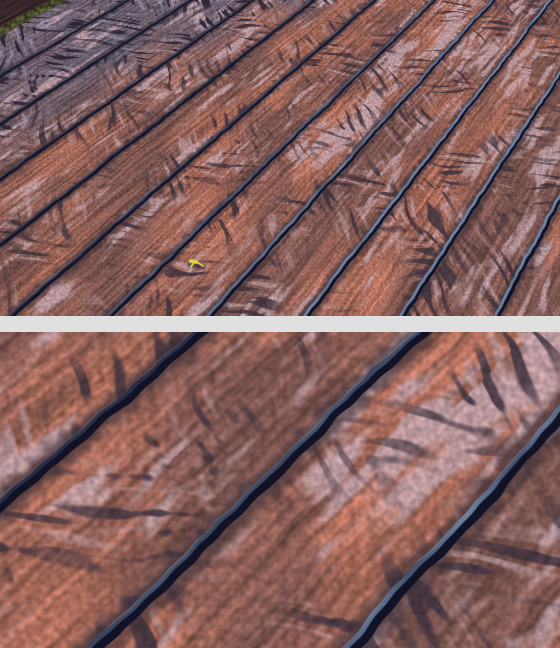
Top, the full canvas; bottom, a detail of the centre.
A WebGL 2 fragment shader for this texture:

```glsl
#version 300 es
precision highp float;
// Aerial view of a worked peat field: long strips split by dark drainage ditches.
// A perspective map turns the canvas into strip coordinates (across, along);
// stretched gradient noise adds ruts, slanted scrapes, dry pale patches and wear.
#define DITCH_WIDTH 0.068
#define DITCH_WOBBLE 0.030
#define SCRAPE_FREQ 6.5
#define SCRAPE_DEPTH 0.85
#define RUT_FREQ 17.0
#define PALE_AMOUNT 0.85
#define GRAIN 0.13

uniform vec2 u_resolution;
out vec4 fragColor;

const vec3 BROWN = vec3(0.48, 0.33, 0.31);
const vec3 RUST  = vec3(0.67, 0.42, 0.35);
const vec3 UMBER = vec3(0.29, 0.23, 0.27);
const vec3 PALE  = vec3(0.75, 0.63, 0.66);
const vec3 SLATE = vec3(0.45, 0.43, 0.52);
const vec3 INK   = vec3(0.07, 0.07, 0.15);
const vec3 WATER = vec3(0.47, 0.56, 0.69);
const vec3 GRASS = vec3(0.30, 0.33, 0.16);
const vec3 YELLOW = vec3(0.92, 0.80, 0.30);

float hash(float n) { return fract(sin(n * 91.37) * 4375.85); }

vec2 gradient(vec2 cell) {
  float a = 6.2832 * fract(sin(dot(cell, vec2(127.1, 311.7))) * 4358.54);
  return vec2(cos(a), sin(a));
}

// Gradient noise, roughly -0.7 to 0.7
float noise(vec2 p) {
  vec2 i = floor(p), f = p - i, e = vec2(1.0, 0.0);
  vec2 w = f * f * f * (f * (f * 6.0 - 15.0) + 10.0);
  float low = mix(dot(gradient(i), f), dot(gradient(i + e), f - e), w.x);
  float high = mix(dot(gradient(i + e.yx), f - e.yx), dot(gradient(i + 1.0), f - 1.0), w.x);
  return mix(low, high, w.y);
}

float fbm(vec2 p) {
  float sum = 0.0, amp = 1.0;
  for (int i = 0; i < 4; i++) {
    sum += amp * noise(p);
    p = p * 2.03 + 7.3;
    amp *= 0.55;
  }
  return sum;
}

// Noise drawn out into strokes that cross the strip at a slant
float scrapes(vec2 q, float slant) {
  float bend = 0.25 * noise(q * 1.3);
  return noise(vec2((q.y + slant * q.x + bend) * SCRAPE_FREQ, q.x * 1.7 - slant * q.y * 0.4));
}

// x counts the ditches from upper left to lower right, y runs along them
vec2 fieldCoords(vec2 p) {
  float depth = 1.0 - 0.0207 * p.x - 0.378 * p.y;
  return vec2(4.89 + 3.04 * p.x - 5.51 * p.y, 3.75 * p.x + 3.25 * p.y) / depth;
}

float segment(vec2 p, vec2 a, vec2 b) {
  vec2 d = b - a;
  return length(p - a - d * clamp(dot(p - a, d) / dot(d, d), 0.0, 1.0));
}

void main() {
  vec2 p = gl_FragCoord.xy / u_resolution.y;
  float px = 1.0 / u_resolution.y;
  vec2 field = fieldCoords(p);
  float aa = fwidth(field.x);
  float u = field.x + DITCH_WOBBLE * (noise(vec2(field.y * 0.9, floor(field.x + 0.5) * 5.0))
          + 0.6 * noise(field.yx * vec2(4.0, 1.0)));
  float lane = floor(u), across = u - lane;
  vec2 q = vec2(across, field.y + lane * 17.3);

  // Soil: warm in the middle, cold and dark toward the upper left
  float blotch = fbm(field * vec2(0.9, 0.35) + 3.0);
  float cold = 1.0 - smoothstep(-0.6, 1.5, u - 2.3 - 0.17 * (field.y - 5.0) + 0.7 * blotch);
  vec3 col = mix(BROWN, RUST, smoothstep(-0.5, 0.6, blotch + 0.5 * (hash(lane + 2.0) - 0.5)));
  col = mix(col, SLATE * 0.85, cold * 0.8);

  // Ruts along the strip
  float rut = noise(vec2(across * RUT_FREQ, q.y * 0.45)) + 0.6 * noise(vec2(across * 31.0, q.y * 0.9));
  col *= 1.0 + 0.36 * rut;

  // Dry pale patches, broken up by streaks
  float streak = noise(vec2(across * 11.0, q.y * 1.4));
  float dry = fbm(vec2(across * 2.2, q.y * 0.4) + 11.0) + 0.7 * streak;
  dry += 0.30 * exp(-pow((u - 6.5) / 0.5, 2.0)) * smoothstep(5.0, 8.0, field.y);
  dry += 0.10 * smoothstep(6.0, 8.0, u);
  col = mix(col, PALE, PALE_AMOUNT * smoothstep(0.14, 0.58, dry));

  // Slanted scrapes, dark and light, leaning either way
  float lean = smoothstep(-0.15, 0.15, noise(vec2(q.y * 0.6, lane * 3.7)));
  float stroke = mix(scrapes(q, 0.8), scrapes(q + 31.0, -0.9), lean);
  float worked = smoothstep(-0.3, 0.25, noise(vec2(across * 1.5, q.y * 0.45) + 5.0) + 0.2 * cold);
  col = mix(col, mix(UMBER, INK, 0.25 + 0.5 * cold), SCRAPE_DEPTH * worked * smoothstep(0.10, 0.32, stroke));
  col = mix(col, mix(PALE, SLATE * 1.35, cold), 0.65 * worked * smoothstep(0.14, 0.42, -stroke));
  col *= 1.0 + GRAIN * (noise(p * 95.0) + noise(p * 170.0)) * 1.5;

  // Bare dark corner with a grassy border
  float corner = 1.0 - smoothstep(-0.06, 0.06, u);
  col = mix(col, vec3(0.20, 0.14, 0.15) * (1.0 + 0.7 * rut), corner);
  float verge = 1.0 - smoothstep(0.06, 0.18, abs(u + 0.1));
  col = mix(col, GRASS * (1.0 + noise(p * 80.0)), 0.8 * verge);

  // Ditches: crumbling rim, black cut and a strip of reflected sky
  float side = across - step(0.5, across);
  float cut = abs(side), open = step(0.5, u);
  float rim = 0.09 + 0.07 * noise(vec2(field.y * 7.0, lane));
  col = mix(col, UMBER * 0.8, open * 0.6 * (1.0 - smoothstep(rim - 0.04, rim + 0.04, cut)));
  float halfWidth = DITCH_WIDTH * (0.5 + 0.25 * noise(vec2(field.y * 2.0, lane + 4.0)));
  col = mix(col, INK, open * (1.0 - smoothstep(halfWidth - aa * 0.5, halfWidth + aa * 0.5, cut)));
  float wet = smoothstep(4.0, 8.5, u) * (0.75 + 0.5 * noise(vec2(field.y * 1.5, lane)));
  float glint = 1.0 - smoothstep(0.008, 0.014 + aa * 0.8, abs(side + 0.026));
  col = mix(col, WATER, open * glint * clamp(wet + 0.15, 0.0, 0.9));

  // Small yellow digger with its shadow
  vec2 m = p - vec2(0.618, 0.167);
  float body = min(segment(m, vec2(-0.014, 0.007), vec2(0.004, 0.004)) - 0.006,
                   segment(m, vec2(0.004, 0.004), vec2(0.024, -0.008)) - 0.003);
  body = min(body, segment(m, vec2(-0.006, 0.0), vec2(-0.014, -0.012)) - 0.003);
  float shade = segment(m, vec2(-0.014, -0.006), vec2(0.022, -0.012)) - 0.006;
  col = mix(col, INK, 0.6 * (1.0 - smoothstep(-px, 3.0 * px, shade)));
  col = mix(col, YELLOW, 1.0 - smoothstep(-px, px, body));

  fragColor = vec4(clamp(col, 0.0, 1.0), 1.0);
}
```
